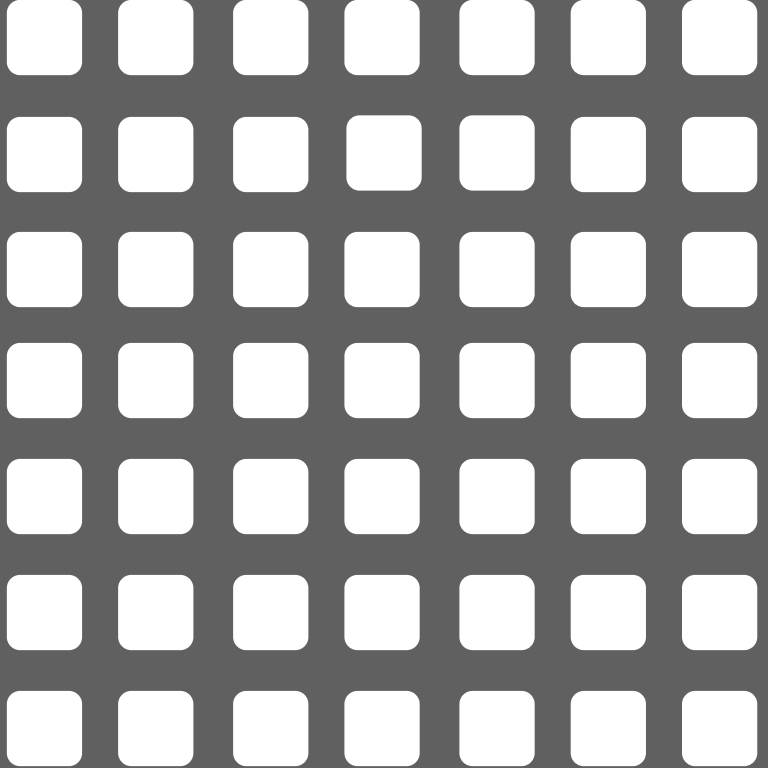
A WebGL 1 fragment shader for this pattern:

```glsl
precision highp float;
// Seven by seven grid of white rounded squares on grey, with slightly uneven gutters.

uniform vec2 u_resolution;

const vec3 GROUND = vec3(0.376);
const vec3 TILE = vec3(1.0);
const vec2 FIRST_CENTER = vec2(0.0579, 0.0514);
const vec2 MEAN_PITCH = vec2(0.1466, 0.1500);
const float HALF_SIDE = 0.0490;
const float CORNER_RADIUS = 0.0172;

// 1.0 when a whole-number index equals the given value
float isIndex(float index, float value) {
  return 1.0 - step(0.5, abs(index - value));
}

float roundedSquare(vec2 p, float halfSide, float radius) {
  vec2 q = abs(p) - halfSide + radius;
  return length(max(q, 0.0)) + min(max(q.x, q.y), 0.0) - radius;
}

// Column spacing widens before the third and fifth columns
float columnCenter(float column) {
  float widened = step(1.5, column) + step(3.5, column);
  return FIRST_CENTER.x + 0.14492 * column + 0.0048 * widened;
}

// Row spacing narrows above the fourth row; the sixth sits a little low
float rowCenter(float row) {
  float narrowed = 0.0065 * step(3.5, row);
  return FIRST_CENTER.y + 0.15104 * row - narrowed - 0.0013 * isIndex(row, 5.0);
}

// Two neighbouring tiles in the sixth row are out of line
vec2 tileNudge(vec2 cell) {
  float fourth = isIndex(cell.x, 3.0);
  float fifth = isIndex(cell.x, 4.0);
  return isIndex(cell.y, 5.0) * vec2(0.0026 * fourth, 0.0020 * (fourth + fifth));
}

void main() {
  vec2 uv = gl_FragCoord.xy / u_resolution;
  float pixel = 1.0 / min(u_resolution.x, u_resolution.y);

  // Cell borders fall inside the gutters
  vec2 cell = floor((uv - FIRST_CENTER) / MEAN_PITCH + 0.5);
  vec2 center = vec2(columnCenter(cell.x), rowCenter(cell.y)) + tileNudge(cell);

  float distanceToTile = roundedSquare(uv - center, HALF_SIDE, CORNER_RADIUS);
  float coverage = clamp(0.5 - distanceToTile / pixel, 0.0, 1.0);
  gl_FragColor = vec4(mix(GROUND, TILE, coverage), 1.0);
}
```
